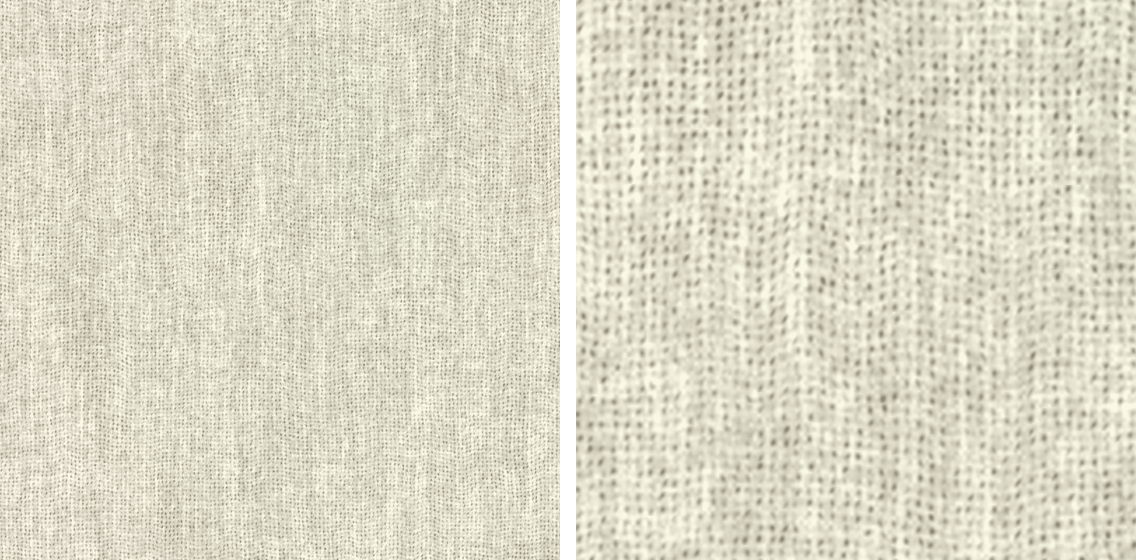
Left, the full canvas; right, a detail of the centre.
Reproduce this texture procedurally as a WebGL 1 fragment shader.

```glsl
precision highp float;
// Pale natural linen in a fine plain weave, with uneven yarn and small slubs.
// Layered sines and noise bend the thread grid; slanted pores sit between threads,
// crests alternate over and under, and long noise gives each yarn its own tone.

uniform vec2 u_resolution;

const vec3 SHADOW = vec3(0.66, 0.64, 0.565);
const vec3 FLAX = vec3(0.94, 0.93, 0.86);
const vec3 TINT = vec3(0.005, -0.002, 0.004);   // rosy against yellow-green areas
const vec2 THREADS = vec2(136.0, 134.0);        // warp and weft per canvas
const vec2 PORE_SIZE = vec2(0.23, 0.30);        // in thread spacings
const float PORE_LEAN = 0.3;
const float BASE_TONE = 0.77;
const float PORE_DEPTH = 1.12;
const float CREST_LIGHT = 0.20;
const float WARP_STREAK = 0.28;
const float WEFT_STREAK = 0.15;
const float BAND_TONE = 0.11;
const float YARN_GRAIN = 0.26;
const float FIBRE_GRAIN = 0.42;
const float SLUB_GRID = 10.0;
const float SLUB_SHARE = 0.2;
const float PI = 3.14159265;

float hash(vec2 p) {
  vec3 q = fract(vec3(p.xyx) * 0.1031);
  q += dot(q, q.yzx + 33.33);
  return fract((q.x + q.y) * q.z);
}

float noise(vec2 p) {
  vec2 i = floor(p);
  vec2 f = fract(p);
  f = f * f * (3.0 - 2.0 * f);
  float low = mix(hash(i), hash(i + vec2(1.0, 0.0)), f.x);
  float high = mix(hash(i + vec2(0.0, 1.0)), hash(i + 1.0), f.x);
  return mix(low, high, f.y);
}

// Thread coordinates: whole numbers are thread centres.
vec2 bentThreads(vec2 uv) {
  vec2 bend = vec2(noise(uv * vec2(12.0, 10.0) + 3.0),
                   noise(uv * vec2(34.0, 6.0) + 41.0)) - 0.5;
  vec2 sway = vec2(sin(uv.y * 6.0 + 2.0 * sin(uv.x * 7.0)),
                   sin(uv.x * 23.0 + 1.5 * sin(uv.y * 5.0)));
  return uv * THREADS + bend * vec2(0.7, 1.5) + sway * vec2(0.25, 0.35);
}

// Dark opening between four threads, of random place, lean and depth.
float pore(vec2 threads) {
  vec2 cell = floor(threads);
  vec2 shift = vec2(hash(cell + 11.0), hash(cell + 57.0)) - 0.5;
  vec2 d = fract(threads) - 0.5 - 0.32 * shift;
  d.x -= d.y * PORE_LEAN * (0.4 + 2.0 * (hash(cell + 23.0) - 0.5));
  d /= PORE_SIZE;
  return exp(-dot(d, d)) * mix(0.15, 1.0, hash(cell + 5.0));
}

// Rounded yarn tops, warp and weft passing over in turn.
float crest(vec2 threads) {
  vec2 c = cos(PI * threads);
  return mix(c.y * c.y, c.x * c.x, 0.5 + 0.5 * c.x * c.y);
}

// Sparse thickened bits of yarn, one at most in each cell.
float slub(vec2 uv) {
  vec2 g = uv * SLUB_GRID;
  vec2 cell = floor(g);
  vec2 centre = 0.3 + 0.4 * vec2(hash(cell + 71.0), hash(cell + 83.0));
  vec2 d = fract(g) - centre;
  d.x -= d.y * hash(cell + 29.0) * 0.6;
  d /= vec2(0.035, mix(0.05, 0.13, hash(cell + 97.0)));
  return exp(-dot(d, d)) * step(hash(cell + 19.0), SLUB_SHARE);
}

void main() {
  vec2 uv = gl_FragCoord.xy / min(u_resolution.x, u_resolution.y);
  vec2 threads = bentThreads(uv);

  // Weave relief, softer in some patches
  float openness = mix(0.75, 1.2, noise(uv * vec2(24.0, 13.0) + 7.0));
  float slubLight = slub(uv);
  float tone = BASE_TONE + CREST_LIGHT * (crest(threads) - 0.1);
  tone -= PORE_DEPTH * openness * pore(threads) * (1.0 - 0.8 * slubLight);

  // Yarn by yarn variation and rare bright warp threads
  float warpTone = noise(vec2(threads.x, uv.y * 14.0));
  float weftTone = noise(vec2(uv.x * 20.0 + 60.0, threads.y));
  float brightYarn = noise(vec2(threads.x * 0.9 + 200.0, uv.y * 7.0));
  tone += WARP_STREAK * (warpTone - 0.5) + WEFT_STREAK * (weftTone - 0.5);
  tone += 0.2 * smoothstep(0.8, 1.0, brightYarn);

  // Broad bands, soft mottling and grain of yarn and fibre
  tone += BAND_TONE * (noise(vec2(uv.x * 26.0, uv.y * 2.0 + 9.0)) - 0.5);
  tone += BAND_TONE * (noise(uv * vec2(6.0, 5.0) + 31.0) - 0.5);
  tone += YARN_GRAIN * (noise(threads * vec2(1.0, 0.8) + 300.0) - 0.5);
  tone += FIBRE_GRAIN * (noise(uv * vec2(400.0, 360.0)) - 0.5);
  tone += 0.3 * slubLight;

  float warmth = sin(uv.x * 4.2 + 1.2 + sin(uv.y * 3.0))
               + 0.5 * sin(uv.y * 7.0 + uv.x * 9.0);
  vec3 linen = mix(SHADOW, FLAX, clamp(tone, -0.35, 1.15));
  gl_FragColor = vec4(linen + TINT * warmth, 1.0);
}
```
